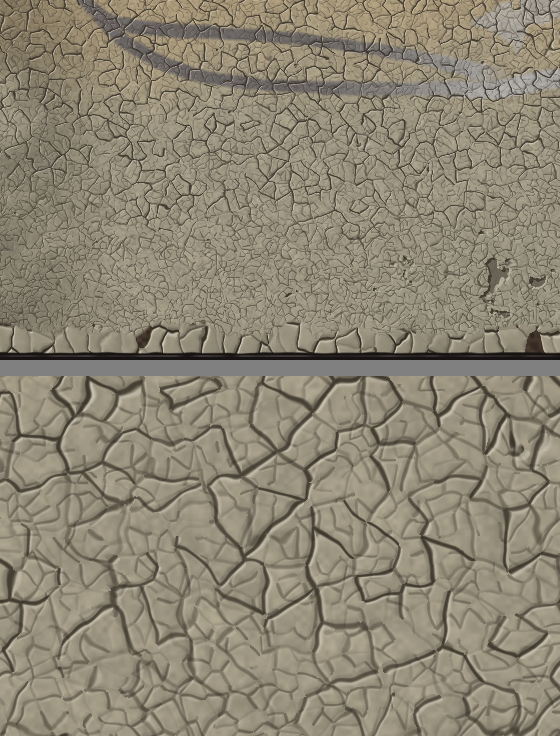
Top, the full canvas; bottom, a detail of the centre.
Give the GLSL for this texture, as a Shadertoy shader.

```glsl
// Old crackled paint: olive-grey lacquer split into coarse and fine Voronoi
// cells lit from the upper left, with two faded grey brush strokes on top,
// and curled flakes and chipped pits above a dark lower ledge.

const vec3 OLIVE  = vec3(0.625, 0.595, 0.515);
const vec3 OCHRE  = vec3(0.675, 0.61, 0.485);
const vec3 SAGE   = vec3(0.595, 0.58, 0.505);
const vec3 SLATE  = vec3(0.40, 0.385, 0.385);
const vec3 SILVER = vec3(0.67, 0.665, 0.66);
const vec3 CRACK  = vec3(0.20, 0.175, 0.14);
const vec3 GLINT  = vec3(0.86, 0.83, 0.77);
const vec3 BARE   = vec3(0.25, 0.20, 0.16);
const vec3 LEDGE  = vec3(0.09, 0.075, 0.07);
const vec2 LIGHT  = vec2(-0.8, 0.6);

struct Cell { float edge; vec2 normal; float seam; float id; };

float hash(vec2 p) {
    return fract(sin(dot(p, vec2(127.1, 311.7))) * 43758.5453);
}

vec2 hash2(vec2 p) {
    return vec2(hash(p), hash(p + 57.3));
}

float noise(vec2 p) {
    vec2 i = floor(p), f = fract(p);
    f = f * f * (3.0 - 2.0 * f);
    return mix(mix(hash(i), hash(i + vec2(1, 0)), f.x),
               mix(hash(i + vec2(0, 1)), hash(i + vec2(1, 1)), f.x), f.y);
}

vec2 wobble(vec2 p) {
    return vec2(noise(p), noise(p + 40.0)) - 0.5;
}

float fbm(vec2 p) {
    float sum = 0.0, amp = 0.5;
    for (int i = 0; i < 4; i++) {
        sum += amp * noise(p);
        p = p * 2.03 + 17.0;
        amp *= 0.5;
    }
    return sum / 0.9375;
}

// Distance to the closest cell border, its direction and a hash per border
Cell voronoi(vec2 p) {
    vec2 base = floor(p), home = base, nearest = vec2(8.0);
    for (int j = -1; j <= 1; j++)
    for (int i = -1; i <= 1; i++) {
        vec2 id = base + vec2(i, j);
        vec2 r = id + hash2(id) - p;
        if (dot(r, r) < dot(nearest, nearest)) { nearest = r; home = id; }
    }
    Cell c = Cell(8.0, vec2(0.0), 0.0, hash(home + 9.7));
    for (int j = -2; j <= 2; j++)
    for (int i = -2; i <= 2; i++) {
        vec2 id = home + vec2(i, j);
        vec2 r = id + hash2(id) - p;
        vec2 across = r - nearest;
        if (dot(across, across) < 1e-5) continue;
        vec2 n = normalize(across);
        float d = dot(0.5 * (nearest + r), n);
        if (d < c.edge) { c.edge = d; c.normal = n; c.seam = hash(home + id + 3.1); }
    }
    return c;
}

// Thin dark gap along a border, with a glint on the lip that faces the light
vec3 crackle(vec3 col, Cell c, float width, float strength, float relief) {
    float gap = 1.0 - smoothstep(width * 0.2, width * 1.15, c.edge);
    float lip = smoothstep(width * 0.6, width * 1.2, c.edge)
              * (1.0 - smoothstep(width * 1.2, width * 2.5, c.edge));
    float facing = dot(c.normal, LIGHT);
    col = mix(col, GLINT, relief * strength * lip * max(facing, 0.0));
    col *= 1.0 + 0.3 * relief * strength * lip * min(facing, 0.0);
    return mix(col, CRACK, gap * strength);
}

float lowerStroke(float x) {
    return 0.752 + 0.25 * exp((0.24 - x) / 0.17) + 0.03 * smoothstep(1.38, 1.55, x);
}

float upperStroke(float x) {
    return 0.92 - 0.051 * x * x * x + 0.08 * exp((0.24 - x) / 0.06);
}

// Soft band around a curve, thinned by its slope
float band(float y, float curve, float ahead, float halfWidth) {
    float slope = (ahead - curve) / 0.01;
    float d = abs(y - curve) / sqrt(1.0 + slope * slope);
    return 1.0 - smoothstep(halfWidth - 0.006, halfWidth + 0.006, d);
}

vec3 paintColour(vec2 p, float mottle) {
    vec3 col = mix(OLIVE, OCHRE, smoothstep(0.6, 1.0, p.y + 0.25 * (mottle - 0.5)));
    col = mix(col, SAGE, smoothstep(0.8, 1.5, p.x) * smoothstep(0.5, 0.1, p.y));
    col *= 1.0 - 0.22 * smoothstep(0.4, 0.0, p.x) * smoothstep(0.35, 0.65, mottle + 0.15);
    vec3 ink = mix(SLATE, SILVER, smoothstep(0.8, 1.45, p.x + 0.3 * (mottle - 0.5)));
    float halfWidth = mix(0.018, 0.027, smoothstep(1.1, 1.45, p.x)) + 0.008 * (mottle - 0.5);
    float strokes = band(p.y, lowerStroke(p.x), lowerStroke(p.x + 0.01), halfWidth);
    float tail = 1.0 - smoothstep(1.3, 1.45, p.x);
    strokes = max(strokes, tail * band(p.y, upperStroke(p.x), upperStroke(p.x + 0.01), halfWidth));
    float corner = smoothstep(1.0, 1.55, p.x) * smoothstep(0.76, 1.0, p.y);
    float wash = smoothstep(0.52, 0.6, 0.45 * corner + 0.6 * fbm(p * 14.0 + 5.0) - 0.05);
    return mix(col, mix(ink, SILVER, wash), max(0.92 * strokes, 0.7 * wash * step(0.01, corner)));
}

void mainImage(out vec4 fragColor, in vec2 fragCoord) {
    vec2 p = fragCoord / iResolution.y;
    float mottle = fbm(p * 4.5);
    vec2 warp = 0.018 * wobble(p * 22.0) + 0.007 * wobble(p * 65.0);
    vec2 q = p + warp;
    vec3 col = paintColour(p + 0.35 * warp, mottle);
    col *= 0.93 + 0.14 * fbm(p * 50.0) + 0.11 * (noise(p * 190.0) - 0.5);

    // Fine net everywhere, coarse net strongest in the upper half
    Cell fine = voronoi(q * 58.0);
    Cell coarse = voronoi(q * 26.0 + 11.0);
    float upper = smoothstep(0.25, 0.6, p.y + 0.6 * (mottle - 0.5));
    float fineStrength = mix(0.52, 0.36, upper) * smoothstep(0.1, 0.8, fine.seam);
    float coarseStrength = mix(0.3, 0.85, upper) * smoothstep(0.0, 0.7, coarse.seam);
    col *= 0.975 + 0.05 * coarse.id;
    col = crackle(col, fine, 0.12, fineStrength, 0.6);
    col = crackle(col, coarse, 0.066, coarseStrength, 0.75);

    // Chipped pits at the lower right, rimmed on their lit side
    vec2 area = (p - vec2(1.3, 0.2)) / vec2(0.27, 0.11);
    float zone = 0.24 * exp(-dot(area, area));
    float pit = smoothstep(0.85, 0.88, fbm(q * 22.0 + 3.0) + zone);
    float shade = smoothstep(0.85, 0.88, fbm((q + 0.008 * LIGHT) * 22.0 + 3.0) + zone);
    col = mix(col, GLINT, 0.4 * clamp(shade - pit, 0.0, 1.0));
    col = mix(col, mix(CRACK, SAGE * 0.85, 0.6 * shade), 0.85 * pit);

    // Curled flakes along the bottom, thinning out upwards
    Cell flake = voronoi(q * vec2(20.0, 14.0) + 4.0);
    float row = 1.0 - smoothstep(0.08, 0.095, p.y + 0.05 * (noise(p * 16.0) - 0.5));
    vec3 curl = OLIVE * (0.9 + 0.12 * fbm(p * 40.0) + 0.2 * (mottle - 0.5));
    curl *= 1.0 + 0.1 * dot(flake.normal, LIGHT) * (1.0 - smoothstep(0.0, 0.4, flake.edge));
    curl = crackle(curl, flake, 0.07, smoothstep(-0.1, 0.8, flake.seam), 0.8);
    float lost = smoothstep(0.93, 0.94, flake.id + 0.3 * smoothstep(0.06, 0.0, p.x));
    curl = mix(curl, BARE * (0.7 + 0.6 * noise(p * 90.0)), lost);
    col = mix(col, curl, row);

    // Dark ledge with a worn line
    float ledge = 1.0 - smoothstep(0.017, 0.023, p.y + 0.006 * (noise(p * 30.0) - 0.5));
    float worn = smoothstep(0.004, 0.0, abs(p.y - 0.011)) * noise(p * vec2(25.0, 90.0));
    col = mix(col, LEDGE + 0.22 * worn, ledge);

    fragColor = vec4(clamp(col, 0.0, 1.0), 1.0);
}
```
